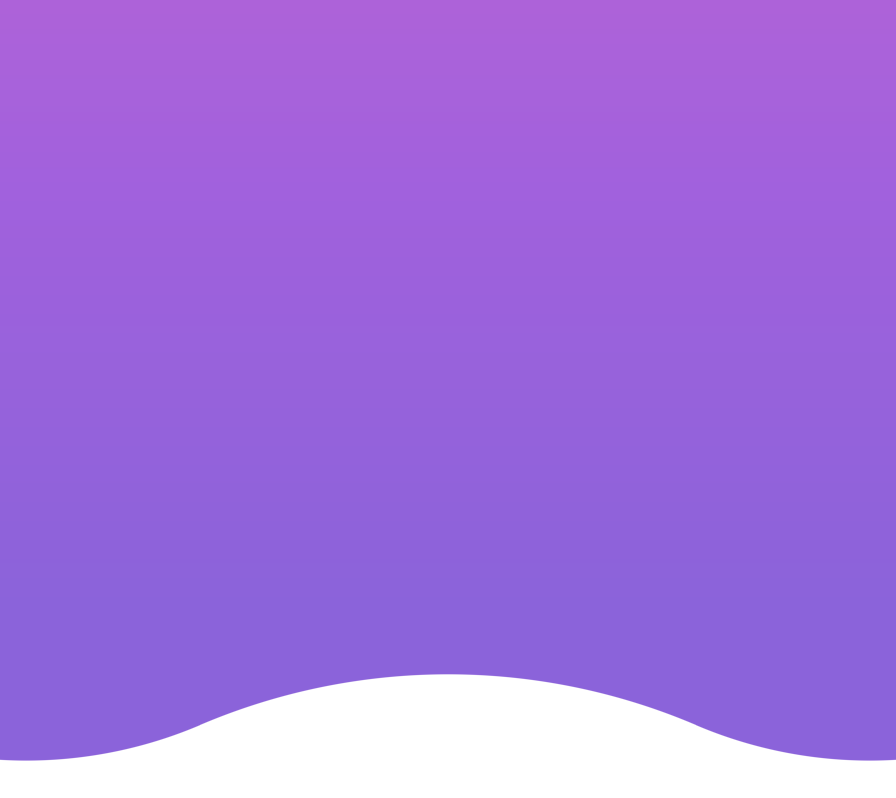
This background is drawn by a Shadertoy shader. Its source:

```glsl
// Height of the white hill: a central arc joined tangentially to two side bowls
float hillHeight(float x) {
    x = abs(x);
    float crest = sqrt(max(0.792 * 0.792 - x * x, 0.0)) - 0.637;
    float dx = x - 0.5285;
    float bowl = 0.6025 - sqrt(max(0.5556 * 0.5556 - dx * dx, 0.0));
    return x < 0.3106 ? crest : bowl;
}

// Vertical gradient from orchid to violet, level near the bottom
vec3 skyColor(float depth) {
    vec3 orchid = vec3(0.680, 0.386, 0.850);
    vec3 purple = vec3(0.633, 0.380, 0.866);
    vec3 violet = vec3(0.545, 0.387, 0.853);
    vec3 color = mix(orchid, purple, clamp(depth / 0.23, 0.0, 1.0));
    return mix(color, violet, clamp((depth - 0.23) / 0.53, 0.0, 1.0));
}

void mainImage(out vec4 fragColor, in vec2 fragCoord) {
    // Centred horizontally, with the canvas height as one unit
    vec2 p = vec2(fragCoord.x - 0.5 * iResolution.x, fragCoord.y) / iResolution.y;
    float pixel = 1.0 / iResolution.y;

    // Slope correction keeps the edge equally soft along the curve
    float slope = (hillHeight(p.x + pixel) - hillHeight(p.x - pixel)) / (2.0 * pixel);
    float edge = (p.y - hillHeight(p.x)) / sqrt(1.0 + slope * slope);
    float sky = smoothstep(-0.75 * pixel, 0.75 * pixel, edge);

    fragColor = vec4(mix(vec3(1.0), skyColor(1.0 - p.y), sky), 1.0);
}
```
